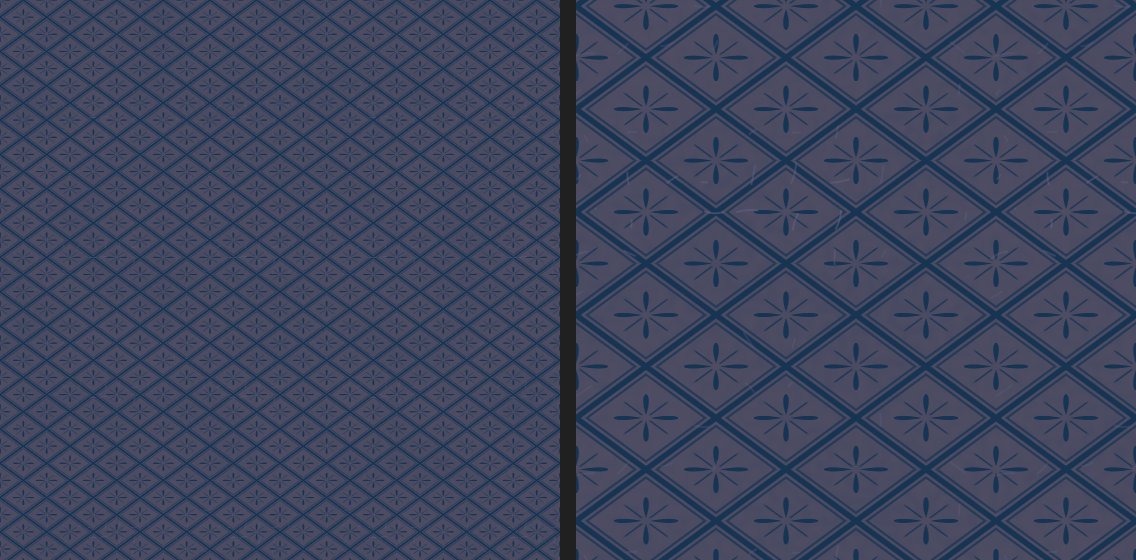
Left, the full canvas; right, a detail of the centre.
Write a WebGL 2 fragment shader that draws this pattern.

```glsl
#version 300 es
precision highp float;
// Lattice of wide diamonds with eight-rayed stars in navy on dusky violet, lightly scuffed.

uniform vec2 u_resolution;
out vec4 fragColor;

const vec2 REPEATS = vec2(12.0, 16.32);  // diamonds across and down
const float WEAR_TILES = 4.0;            // repeats of the scuffed patch
const float SCUFF_CELLS = 10.0;          // scuffs per patch side

const vec3 FILL_COOL = vec3(0.280, 0.288, 0.380);
const vec3 FILL_WARM = vec3(0.312, 0.302, 0.390);
const vec3 NAVY = vec3(0.095, 0.205, 0.325);
const vec3 SCUFF = vec3(0.38, 0.39, 0.53);

float hash(vec2 p) {
    vec3 q = fract(vec3(p.xyx) * 0.1031);
    q += dot(q, q.yzx + 33.33);
    return fract((q.x + q.y) * q.z);
}

vec2 gradient(vec2 cell) {
    float angle = 6.28318 * hash(cell);
    return vec2(cos(angle), sin(angle));
}

float gradientNoise(vec2 p) {
    vec2 i = floor(p), f = fract(p);
    vec2 u = f * f * f * (f * (f * 6.0 - 15.0) + 10.0);
    vec2 e = vec2(0.0, 1.0);
    float low = mix(dot(gradient(i), f), dot(gradient(i + e.yx), f - e.yx), u.x);
    float high = mix(dot(gradient(i + e), f - e), dot(gradient(i + e.yy), f - e.yy), u.x);
    return mix(low, high, u.y);
}

// Box-filtered coverage of a band centred on zero
float band(float d, float halfWidth, float blur) {
    return clamp((d + halfWidth) / blur + 0.5, 0.0, 1.0)
         - clamp((d - halfWidth) / blur + 0.5, 0.0, 1.0);
}

// Offset from the centre of the enclosing diamond
vec2 diamondCell(vec2 p) {
    vec2 q = fract(p + 0.5) - 0.5;
    return abs(q.x) + abs(q.y) > 0.5 ? abs(q) - 0.5 : q;
}

// Heavy rule on the diamond edge with a fine rule inside it
float lattice(vec2 q, float blur) {
    float d = 0.5 - abs(q.x) - abs(q.y);
    float heavy = band(d, 0.034, blur);
    float fine = 0.75 * band(d - 0.078, 0.013, blur);
    return max(heavy, fine);
}

// Four teardrop petals and four hairline diagonals
float star(vec2 q, float blur) {
    vec2 a = abs(q);
    float along = max(a.x, a.y), across = min(a.x, a.y);
    float s = clamp((along - 0.03) / 0.2, 0.0, 1.0);
    float petal = band(across, 0.052 * s * sqrt(1.0 - s), blur);
    float ray = band((a.x - a.y) * 0.707, 0.007, blur);
    ray *= smoothstep(0.02, 0.04, along) * (1.0 - smoothstep(0.14, 0.17, along));
    return max(petal, 0.8 * ray);
}

// Short bent scratches, denser along one strip of each patch
float scuffs(vec2 uv, float pixel) {
    vec2 patchPos = fract(uv * WEAR_TILES);
    vec2 cell = floor(patchPos * SCUFF_CELLS);
    vec2 p = fract(patchPos * SCUFF_CELLS) - 0.5;
    p -= 0.35 * (vec2(hash(cell + 3.7), hash(cell + 17.3)) - 0.5);
    float angle = 6.28318 * hash(cell + 41.9);
    p = mat2(cos(angle), -sin(angle), sin(angle), cos(angle)) * p;
    p.y += 1.6 * (hash(cell + 8.1) - 0.5) * p.x * p.x;
    float reach = mix(0.08, 0.26, hash(cell + 29.5));
    float blur = pixel * WEAR_TILES * SCUFF_CELLS;
    float mark = band(p.y, 0.022, blur) * band(p.x, reach, blur);
    float strip = exp(-pow((patchPos.y - 0.17) / 0.13, 2.0))
                * smoothstep(0.2, 0.45, patchPos.x);
    float chance = mix(0.22, 0.75, strip);
    return mark * step(hash(cell + 63.2), chance) * mix(0.45, 0.9, strip);
}

void main() {
    vec2 uv = gl_FragCoord.xy / u_resolution;
    float pixel = 1.0 / min(u_resolution.x, u_resolution.y);
    vec2 q = diamondCell(vec2(uv.x, 1.0 - uv.y) * REPEATS);

    // Mottled ground
    float tone = 0.5 + 0.5 * gradientNoise(uv * 9.0) + 0.6 * gradientNoise(uv * 150.0);
    vec3 color = mix(FILL_COOL, FILL_WARM, clamp(tone, 0.0, 1.0));

    // Inked rules and stars
    float ink = max(lattice(q, pixel * 20.2), star(q, pixel * 14.0));
    color = mix(color, NAVY, ink);

    // Surface wear
    color = mix(color, SCUFF, 0.6 * scuffs(uv, pixel));
    fragColor = vec4(color, 1.0);
}
```
